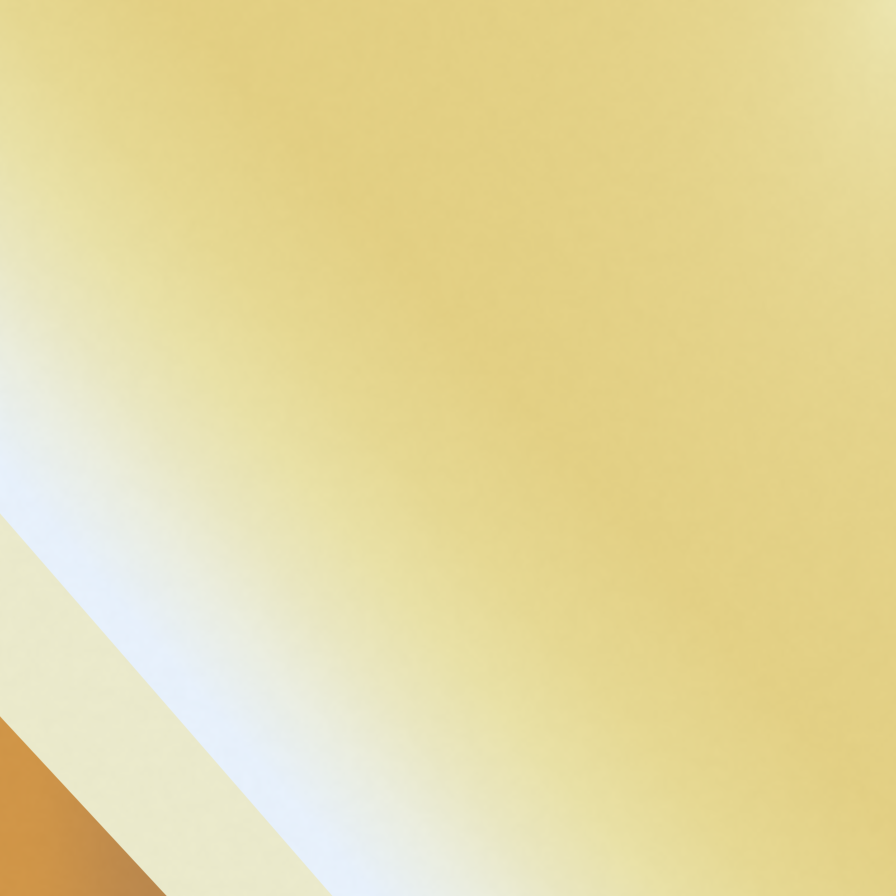
Give the GLSL for this background, as a WebGL 2 fragment shader.

```glsl
#version 300 es
precision highp float;
// Warm golden wall with a cool white glow along a slanted edge,
// a pale band and an orange corner at the lower left.
// Signed distances to two lines drive the colour ramp and the layers.

uniform vec2 u_resolution;
out vec4 fragColor;

const vec3 GLOW   = vec3(0.905, 0.942, 0.985);
const vec3 MIST   = vec3(0.920, 0.930, 0.875);
const vec3 CREAM  = vec3(0.915, 0.903, 0.755);
const vec3 STRAW  = vec3(0.912, 0.880, 0.650);
const vec3 HONEY  = vec3(0.900, 0.845, 0.570);
const vec3 GOLD   = vec3(0.887, 0.810, 0.510);
const vec3 BAND   = vec3(0.918, 0.914, 0.795);
const vec3 ORANGE = vec3(0.815, 0.585, 0.280);
const vec3 BROWN  = vec3(0.730, 0.530, 0.300);

// Signed distance to the line crossing the axes at (a, 0) and (0, b)
float lineDistance(vec2 p, float a, float b) {
  return (p.x * b + p.y * a - a * b) / length(vec2(a, b));
}

float hash(vec2 cell) {
  vec3 q = fract(vec3(cell.xyx) * 0.1031);
  q += dot(q, q.yzx + 33.33);
  return fract((q.x + q.y) * q.z);
}

float valueNoise(vec2 p) {
  vec2 cell = floor(p);
  vec2 f = smoothstep(0.0, 1.0, fract(p));
  float low = mix(hash(cell), hash(cell + vec2(1, 0)), f.x);
  float high = mix(hash(cell + vec2(0, 1)), hash(cell + vec2(1, 1)), f.x);
  return mix(low, high, f.y);
}

vec3 blend(vec3 base, vec3 next, float from, float to, float d) {
  return mix(base, next, clamp((d - from) / (to - from), 0.0, 1.0));
}

// Colour of the wall at distance d from the lit edge
vec3 wallRamp(float d) {
  vec3 c = blend(GLOW, MIST, 0.035, 0.120, d);
  c = blend(c, CREAM, 0.120, 0.195, d);
  c = blend(c, STRAW, 0.195, 0.280, d);
  c = blend(c, HONEY, 0.280, 0.375, d);
  return blend(c, GOLD, 0.375, 0.520, d);
}

// Soft light fading from a corner, with its own reach on each axis
float cornerLight(vec2 p, vec2 corner, vec2 falloff) {
  return exp(-length((p - corner) * falloff));
}

void main() {
  vec2 p = gl_FragCoord.xy / u_resolution;
  float edge = 0.75 / min(u_resolution.x, u_resolution.y);
  float wall = lineDistance(p, 0.371, 0.427);
  float band = lineDistance(p, 0.186, 0.2005);

  // Wall with the light in the upper right corner
  vec3 color = wallRamp(wall);
  color = mix(color, vec3(0.925, 0.900, 0.690), cornerLight(p, vec2(1.0), vec2(7.0, 3.7)));

  // Orange corner, then the pale band between the two edges
  vec3 corner = mix(ORANGE, BROWN, smoothstep(0.02, 0.18, p.x));
  vec3 lower = mix(corner, BAND, smoothstep(-edge, edge, band));
  color = mix(lower, color, smoothstep(-edge, edge, wall));

  // Faint paper grain
  float grain = valueNoise(p * 190.0) + valueNoise(p * 80.0) - 1.0;
  fragColor = vec4(color + grain * 0.006, 1.0);
}
```
